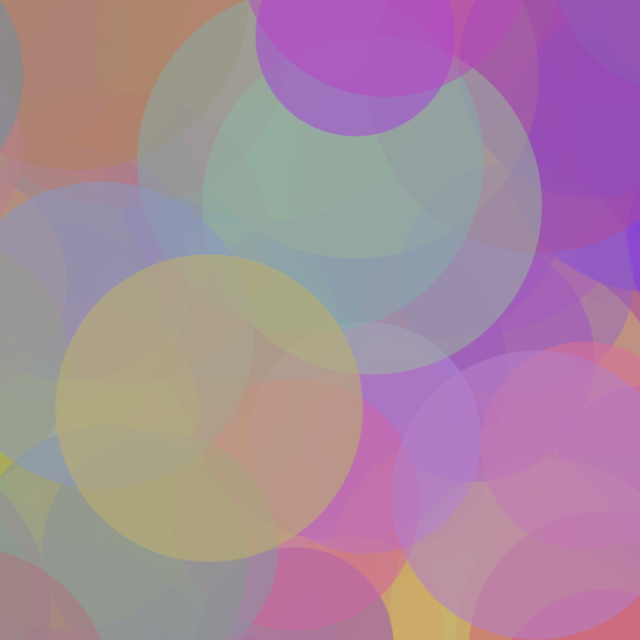
Give the GLSL for this background, as a Shadertoy shader.

```glsl
// Overlapping translucent discs in mauve, salmon, green and violet.
// Discs come in off-centre pairs, spread by a low-discrepancy sequence and
// blended back to front; each tint mixes a random hue with a regional colour.

vec3 hash3(float n) {
    return fract(sin(n * vec3(12.9898, 78.233, 39.425) + vec3(1.3, 4.1, 7.7)) * 43758.5453);
}

// Broad colour drift: green left, salmon below, violet at the upper right.
vec3 regionTint(vec2 p) {
    vec3 tint = vec3(0.65, 0.55, 0.68);
    tint = mix(tint, vec3(0.49, 0.70, 0.36), smoothstep(0.36, 0.06, p.x));
    tint = mix(tint, vec3(0.83, 0.54, 0.46), smoothstep(0.48, 0.15, p.y) * smoothstep(-0.15, 0.12, p.x));
    return mix(tint, vec3(0.50, 0.20, 0.78), smoothstep(1.3, 1.7, p.x + p.y));
}

// Hue wheel crowded towards red, with a little variation in lightness.
vec3 randomTint(vec3 h) {
    float hue = h.x - 0.06 * sin(6.2832 * h.x);
    vec3 wheel = cos(6.2832 * (hue - vec3(0.0, 0.33, 0.67)));
    return vec3(0.64, 0.56, 0.62) + vec3(0.27, 0.36, 0.36) * wheel + 0.24 * (h.y - 0.5);
}

void mainImage(out vec4 fragColor, in vec2 fragCoord) {
    vec2 uv = fragCoord / iResolution.y;
    float aspect = iResolution.x / iResolution.y;
    float pixel = 1.0 / iResolution.y;
    vec3 color = vec3(0.64, 0.56, 0.66);

    for (int i = 0; i < 130; i++) {
        float id = float(i) + 1.0;
        vec3 shape = hash3(id);

        // Each pair shares an evenly spread anchor reaching past the borders
        float pair = floor(id * 0.5);
        vec2 center = fract(pair * vec2(0.75488, 0.56984)) * 1.3 - 0.15;
        center += 0.2 * (shape.xy - 0.5);
        vec3 tint = mix(regionTint(center), randomTint(hash3(id + 137.0)), 0.5);

        // Flat disc with a one-pixel soft rim
        float radius = mix(0.14, 0.29, shape.z);
        float dist = length(uv - center * vec2(aspect, 1.0)) - radius;
        float opacity = mix(0.43, 0.63, fract(shape.x * 7.0 + shape.y));
        color = mix(color, tint, opacity * smoothstep(pixel, -pixel, dist));
    }

    fragColor = vec4(color, 1.0);
}
```
